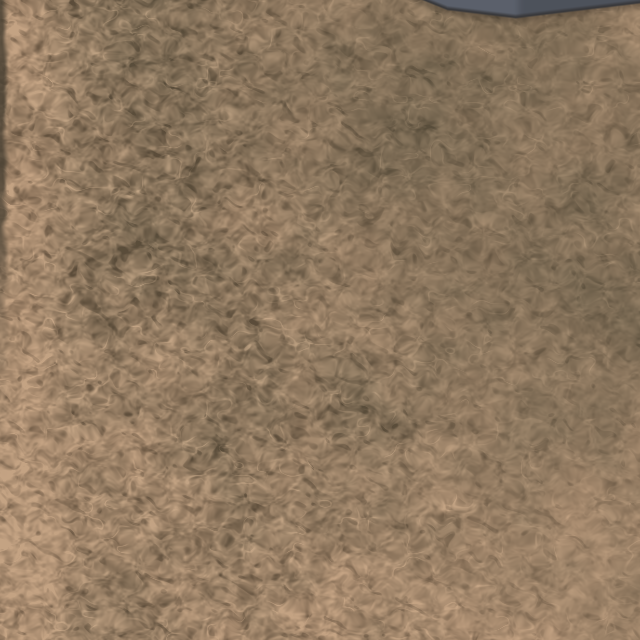
Give the GLSL for this texture, as a WebGL 1 fragment shader.

```glsl
precision highp float;
// Dry, trampled grass seen from above: broad patches of straw and olive,
// covered by warped fine grain, dark flecks and pale curled stems.
// A worn strip runs down the left side; a slate ledge enters at the top.
uniform vec2 u_resolution;

#define STRAW vec3(0.568, 0.479, 0.380)
#define TONE_STEP vec3(0.070, 0.060, 0.051)
#define WARM_SHIFT vec3(0.010, -0.002, -0.003)
#define SOIL vec3(0.27, 0.24, 0.19)
#define SLATE vec3(0.33, 0.35, 0.39)
#define SLATE_RIM vec3(0.22, 0.22, 0.23)
#define GRAIN_SCALE 64.0
#define GRAIN_GAIN 1.55
#define PATCH_GAIN 1.05
#define FLECK_GAIN 1.3
#define STEM_GAIN 1.0

float hash(vec2 cell) {
  vec3 q = fract(vec3(cell.xyx) * 0.1031);
  q += dot(q, q.yzx + 33.33);
  return fract((q.x + q.y) * q.z);
}

// Smooth value noise in the range -1 to 1
float noise(vec2 p) {
  vec2 i = floor(p);
  vec2 f = fract(p);
  f = f * f * (3.0 - 2.0 * f);
  float low = mix(hash(i), hash(i + vec2(1.0, 0.0)), f.x);
  float high = mix(hash(i + vec2(0.0, 1.0)), hash(i + 1.0), f.x);
  return 2.0 * mix(low, high, f.y) - 1.0;
}

mat2 turn(float angle) {
  float c = cos(angle), s = sin(angle);
  return mat2(c, s, -s, c);
}

// Octaves are turned against each other to hide the noise lattice
float patches(vec2 p) {
  float sum = 0.0, weight = 0.55;
  vec2 q = p * 5.0 + 17.0;
  for (int k = 0; k < 4; k++) {
    sum += weight * noise(q);
    q = turn(0.7) * q * 2.1 + 9.0;
    weight *= 0.76;
  }
  return sum;
}

float spot(vec2 p, vec2 centre, vec2 radius) {
  vec2 d = (p - centre) / radius;
  return exp(-dot(d, d));
}

// Large scale light and dark areas of the lawn
float layout(vec2 p, float wobble) {
  float worn = 1.0 - smoothstep(0.03, 0.14, p.x + 0.04 * wobble);
  float tone = 1.1 * worn + 0.75 * (1.0 - smoothstep(0.05, 0.42, p.y));
  tone -= 0.75 * spot(p, vec2(0.92, 0.47), vec2(0.20, 0.22));
  tone -= 0.65 * spot(p, vec2(0.59, 0.37), vec2(0.12, 0.10));
  tone -= 0.45 * spot(p, vec2(0.70, 0.82), vec2(0.35, 0.25));
  tone -= 0.50 * spot(p, vec2(0.19, 0.93), vec2(0.12, 0.10));
  return tone;
}

// Depth of the slate ledge below the top edge, three straight facets
float ledgeDepth(float x) {
  float bevel = 0.40 * (x - 0.66);
  float front = 0.017 + 0.12 * (x - 0.71);
  float side = 0.028 - 0.12 * (x - 0.81);
  return min(bevel, min(front, side));
}

void main() {
  vec2 p = gl_FragCoord.xy / u_resolution;
  float pixel = 1.0 / u_resolution.y;

  // Warped coordinates bend the grain into short curls
  vec2 bend = vec2(noise(p * 48.0 + 3.0), noise(p * 48.0 + 71.0));
  vec2 g = (p + 0.0065 * bend) * GRAIN_SCALE;
  float broad = patches(p);
  float lively = mix(1.2, 0.68, smoothstep(0.25, 0.85, p.x + 0.35 * (p.y - 0.5)));

  // Grain, a little wider than tall
  float grain = 0.50 * noise(turn(0.25) * g * vec2(0.9, 1.3));
  grain += 0.60 * noise(turn(-0.35) * g * vec2(1.8, 2.5) + 31.0);
  grain += 0.32 * noise(g * vec2(3.3, 4.1) + 57.0);

  // Dark gaps between tufts and pale stems along noise contours
  float gaps = smoothstep(0.30, 0.80, noise(turn(0.5) * g * vec2(1.1, 1.8) + 83.0));
  float contour = abs(noise(g * vec2(0.8, 1.2) + 45.0));
  float stems = 1.0 - smoothstep(0.02, 0.20, contour);
  stems *= smoothstep(-0.1, 0.6, noise(p * 37.0 + 5.0));

  float tone = layout(p, broad) + PATCH_GAIN * broad;
  tone += lively * (GRAIN_GAIN * grain - FLECK_GAIN * gaps + STEM_GAIN * stems);
  tone = clamp(tone, -3.0, 2.7);
  float warmth = clamp(broad + layout(p, broad), -1.2, 1.2);
  vec3 color = STRAW + TONE_STEP * tone + WARM_SHIFT * warmth;

  // Ragged soil line at the left border
  float border = 1.0 - smoothstep(0.003, 0.014, p.x + 0.004 * bend.x);
  color = mix(color, SOIL, 0.8 * border * smoothstep(0.35, 0.8, p.y + 0.2 * broad));

  // Slate ledge with a dark lower rim and a soft shadow on the grass
  float inside = ledgeDepth(p.x) - (1.0 - p.y);
  color *= 1.0 - 0.22 * smoothstep(-0.014, 0.0, inside);
  vec3 slate = SLATE * mix(1.08, 0.92, smoothstep(0.80, 0.82, p.x));
  slate = mix(SLATE_RIM, slate, smoothstep(0.001, 0.008, inside));
  color = mix(color, slate, smoothstep(-1.2 * pixel, 1.2 * pixel, inside));

  gl_FragColor = vec4(color, 1.0);
}
```
